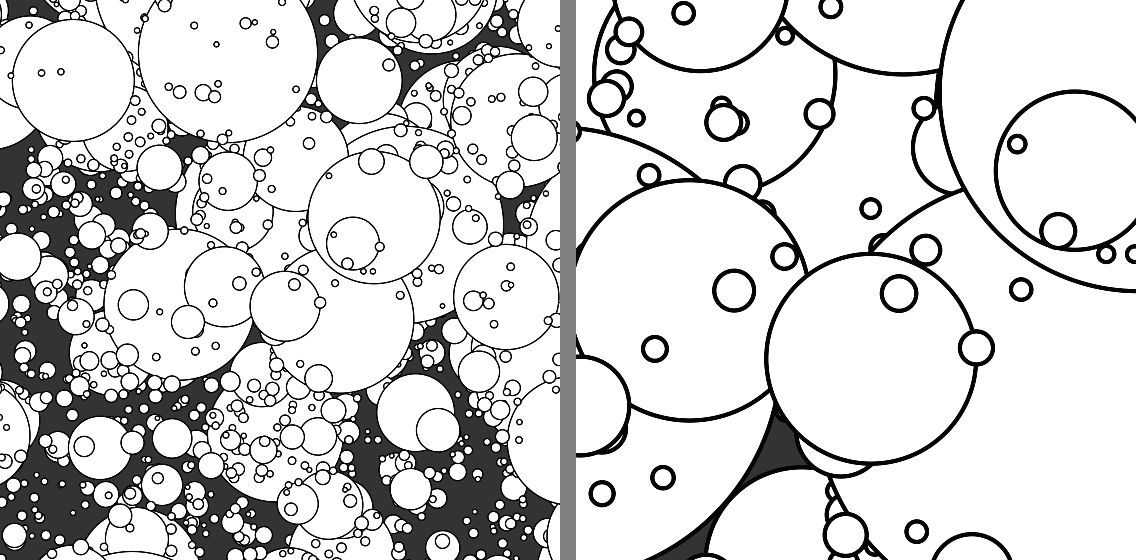
Left, the full canvas; right, a detail of the centre.
A WebGL 1 fragment shader for this pattern:

```glsl
precision highp float;
// Overlapping white discs of many sizes with thin black outlines on charcoal.

uniform vec2 u_resolution;

const vec3 GROUND  = vec3(0.20);
const vec3 OUTLINE = vec3(0.02);
const vec3 FILL    = vec3(1.0);

const int   LAYERS       = 60;
const float LARGEST_CELL = 0.42;    // canvas units
const float SMALLEST_CELL = 0.017;
const float RADIUS_MIN   = 0.30;    // fraction of a cell
const float RADIUS_MAX   = 0.46;
const float CELL_ROOM    = 0.94;    // part of a cell a disc may occupy
const float BASE_CHANCE  = 0.035;   // chance that a small cell holds a disc
const float LARGE_CHANCE = 1.4;     // extra chance, grows with cell area
const float LINE_WIDTH   = 0.0026;
const float EDGE_PIXELS  = 0.6;     // softness of the edges
const float GOLDEN_RATIO = 0.618034;
const float GOLDEN_ANGLE = 2.39996;

// Four random values from a cell and its layer.
vec4 hash4(vec3 p) {
  vec4 q = fract(p.xyzx * vec4(0.1031, 0.1030, 0.0973, 0.1099));
  q += dot(q, q.wzxy + 33.33);
  return fract((q.xxyz + q.yzzw) * q.zywx);
}

mat2 rotation(float angle) {
  float c = cos(angle), s = sin(angle);
  return mat2(c, -s, s, c);
}

// Antialiased coverage of the inside of a signed distance.
float coverage(float dist, float softness) {
  return clamp(0.5 - dist / softness, 0.0, 1.0);
}

void main() {
  float canvas = min(u_resolution.x, u_resolution.y);
  vec2 point = gl_FragCoord.xy / canvas;
  float softness = EDGE_PIXELS / canvas;
  vec3 color = GROUND;

  // Paint back to front; each layer is a sparse, turned grid of one cell size.
  for (int i = 0; i < LAYERS; i++) {
    float layer = float(i) + 1.0;
    float sizeMix = fract(layer * GOLDEN_RATIO);
    float cellSize = LARGEST_CELL * pow(SMALLEST_CELL / LARGEST_CELL, sizeMix);
    vec2 shift = hash4(vec3(layer, 7.0, 3.0)).xy;
    vec2 grid = rotation(layer * GOLDEN_ANGLE) * point / cellSize + shift;
    vec4 random = hash4(vec3(floor(grid) + 151.0, layer * 17.0));

    // The disc stays inside its cell, so no neighbours need checking.
    float radius = mix(RADIUS_MIN, RADIUS_MAX, random.x);
    vec2 center = 0.5 + (random.yz - 0.5) * (CELL_ROOM - 2.0 * radius);
    float dist = (length(fract(grid) - center) - radius) * cellSize;

    float chance = BASE_CHANCE + LARGE_CHANCE * cellSize * cellSize;
    float present = step(random.w, chance);
    color = mix(color, OUTLINE, present * coverage(dist, softness));
    color = mix(color, FILL, present * coverage(dist + LINE_WIDTH, softness));
  }

  gl_FragColor = vec4(color, 1.0);
}
```
